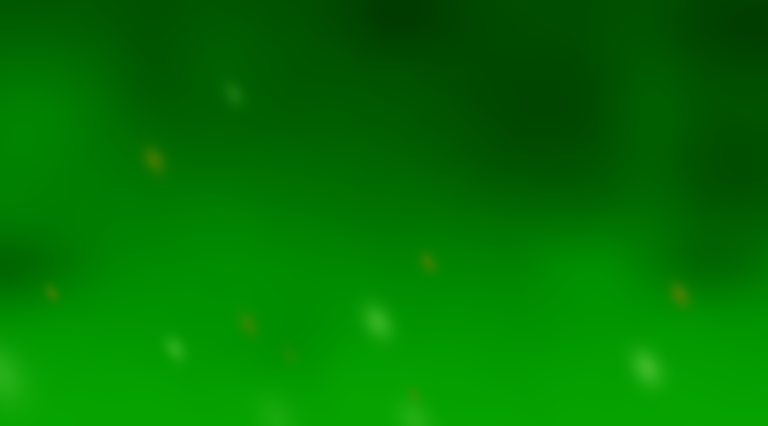
Give the GLSL for this background, as a WebGL 2 fragment shader.

```glsl
#version 300 es
precision highp float;
// Soft green haze, dark above and bright below, with blurred drifting sparks.

uniform vec2 u_resolution;
out vec4 fragColor;

const float TOP_GREEN = 0.31;
const float BOTTOM_GREEN = 0.64;
const float MOTTLE = 0.008;
const vec3 WARM_COLOR = vec3(0.36, 0.50, 0.02);
const vec3 PALE_COLOR = vec3(0.30, 0.76, 0.20);

// Sparks: x, y, radius (in canvas heights), strength
const vec4 WARM_SPARKS[7] = vec4[](
    vec4(0.362, 0.624, 0.028, 0.60), vec4(0.122, 0.312, 0.018, 0.50),
    vec4(0.582, 0.239, 0.025, 0.45), vec4(1.005, 0.383, 0.022, 0.50),
    vec4(1.596, 0.307, 0.026, 0.65), vec4(0.680, 0.167, 0.022, 0.20),
    vec4(0.972, 0.073, 0.018, 0.30));
const vec4 PALE_SPARKS[7] = vec4[](
    vec4(0.549, 0.779, 0.026, 0.22), vec4(0.411, 0.181, 0.026, 0.50),
    vec4(0.887, 0.244, 0.037, 0.65), vec4(1.519, 0.136, 0.039, 0.75),
    vec4(0.000, 0.120, 0.065, 0.50), vec4(0.974, 0.010, 0.045, 0.40),
    vec4(0.650, 0.015, 0.050, 0.25));

// Gaussian falloff around an elliptical centre
float glow(vec2 p, vec2 center, vec2 radius) {
    vec2 d = (p - center) / radius;
    return exp(-dot(d, d));
}

// Layered sines, bent by one another, for faint cloudiness
float mottle(vec2 p) {
    float sum = 0.0;
    float amplitude = 1.0;
    for (int i = 0; i < 3; i++) {
        p += 0.3 * sin(p.yx * 1.7 + float(i));
        sum += amplitude * sin(p.x) * sin(p.y);
        p = mat2(1.6, 1.2, -1.2, 1.6) * p;
        amplitude *= 0.5;
    }
    return sum;
}

float hazeLevel(vec2 p) {
    float level = mix(TOP_GREEN, BOTTOM_GREEN, smoothstep(0.0, 1.05, 1.0 - p.y));

    // Brighter veils
    level += 0.14 * glow(p, vec2(0.05, 0.74), vec2(0.26, 0.21));
    level += 0.05 * glow(p, vec2(0.53, 0.89), vec2(0.13, 0.13));
    level += 0.03 * glow(p, vec2(0.52, 0.44), vec2(0.26, 0.14));
    level += 0.05 * glow(p, vec2(1.53, 0.72), vec2(0.10, 0.21));
    level += 0.05 * glow(p, vec2(1.41, 0.37), vec2(0.14, 0.10));

    // Darker hollows
    level -= 0.13 * glow(p, vec2(0.00, 0.37), vec2(0.17, 0.09));
    level -= 0.03 * glow(p, vec2(0.35, 0.79), vec2(0.10, 0.10));
    level -= 0.04 * glow(p, vec2(0.68, 0.18), vec2(0.12, 0.10));
    level -= 0.08 * glow(p, vec2(0.94, 0.97), vec2(0.15, 0.12));
    level -= 0.10 * glow(p, vec2(1.27, 0.65), vec2(0.26, 0.21));
    level -= 0.07 * glow(p, vec2(1.74, 0.95), vec2(0.17, 0.12));
    level -= 0.12 * glow(p, vec2(1.76, 0.55), vec2(0.22, 0.19));
    level -= 0.07 * glow(p, vec2(1.64, 0.37), vec2(0.14, 0.08));

    return level + MOTTLE * mottle(p * 9.0);
}

vec3 addSpark(vec3 color, vec2 p, vec4 spark, vec3 tint) {
    // Slightly taller than wide, leaning to the left
    vec2 d = p - spark.xy;
    d.x += 0.25 * d.y;
    float amount = spark.w * glow(d, vec2(0.0), spark.z * vec2(0.9, 1.1));
    return mix(color, tint, amount);
}

void main() {
    vec2 p = gl_FragCoord.xy / u_resolution.y;

    float level = hazeLevel(p);
    vec3 color = vec3(0.03 * smoothstep(0.55, 0.68, level), level, 0.0);

    for (int i = 0; i < WARM_SPARKS.length(); i++) {
        color = addSpark(color, p, WARM_SPARKS[i], WARM_COLOR);
    }
    for (int i = 0; i < PALE_SPARKS.length(); i++) {
        color = addSpark(color, p, PALE_SPARKS[i], PALE_COLOR);
    }
    fragColor = vec4(color, 1.0);
}
```
